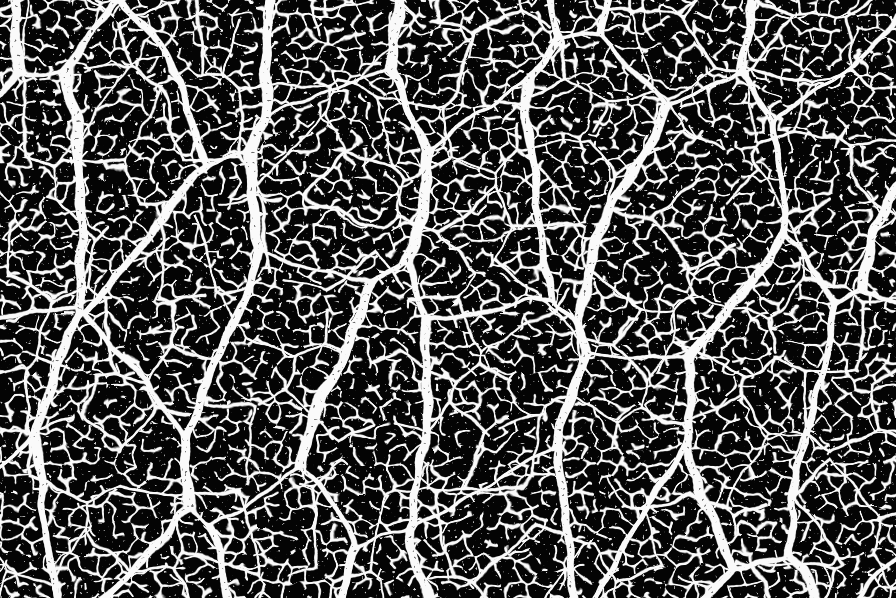
Reproduce this texture procedurally as a Shadertoy shader.

```glsl
// Leaf venation: a white vein network on black, in three orders of size.
// Each order is a warped Voronoi border; finer orders have edges that stop
// short as free endings. Specks of gradient noise roughen the tissue.

#define MAIN_CELL  vec2(0.205, 0.36)
#define SIDE_CELL  vec2(0.120, 0.115)
#define FINE_CELL  vec2(0.029, 0.025)
#define MAIN_WIDTH vec2(0.0034, 0.0078)  // half widths: crosswise, upright
#define SIDE_WIDTH vec2(0.0024, 0.0022)
#define FINE_WIDTH vec2(0.0020, 0.0019)
#define SIDE_OPEN  0.30                  // share of edges that end freely
#define FINE_OPEN  0.58
#define LEAN       0.14
#define SPECK_SIZE 0.0058
#define TISSUE     vec3(0.015)
#define VEIN       vec3(0.98)

vec2 hash2(vec2 p) {
    vec3 q = fract(p.xyx * vec3(0.1031, 0.1030, 0.0973));
    q += dot(q, q.yzx + 33.33);
    return fract((q.xx + q.yz) * q.zy);
}

float gradDot(vec2 cell, vec2 offset) {
    float angle = 6.2832 * hash2(cell).x;
    return dot(vec2(cos(angle), sin(angle)), offset);
}

// Gradient noise, about -0.7 to 0.7
float noise(vec2 p) {
    vec2 i = floor(p), f = p - i;
    vec2 u = f * f * f * (f * (f * 6.0 - 15.0) + 10.0);
    vec2 e = vec2(1.0, 0.0);
    return mix(mix(gradDot(i, f), gradDot(i + e, f - e), u.x),
               mix(gradDot(i + e.yx, f - e.yx), gradDot(i + e.xx, f - e.xx), u.x), u.y);
}

vec2 warp(vec2 p, float freq) {
    return vec2(noise(p * freq), noise(p * freq + 41.7));
}

float smoothMin(float a, float b, float k) {
    float h = max(k - abs(a - b), 0.0) / k;
    return min(a, b) - h * h * k * 0.25;
}

// Jittered seed of a cell, with every other row shifted
vec2 seed(vec2 id) {
    return id + vec2(0.5 * mod(id.y, 2.0), 0.0) + 0.1 + 0.8 * hash2(id);
}

// Signed distance to the veins between cells of the given size
float veins(vec2 p, vec2 size, vec2 width, float open) {
    vec2 q = p / size, base = floor(q), nearId = base, nearTo = vec2(9.0);

    for (int j = -2; j <= 2; j++)
    for (int i = -2; i <= 2; i++) {
        vec2 id = base + vec2(i, j), to = seed(id) - q;
        if (dot(to, to) < dot(nearTo, nearTo)) { nearTo = to; nearId = id; }
    }

    float dist = 1.0;
    for (int j = -2; j <= 2; j++)
    for (int i = -2; i <= 2; i++) {
        if (i == 0 && j == 0) continue;
        vec2 id = nearId + vec2(i, j), to = seed(id) - q;
        vec2 normal = normalize(to - nearTo), mid = 0.5 * (to + nearTo);
        vec2 along = vec2(-normal.y, normal.x);
        along *= along.x < 0.0 ? -1.0 : 1.0;
        vec2 rnd = hash2(id + nearId + 17.0);

        // Distance across the edge, then past its free end if it has one
        float across = dot(mid, normal) / length(normal / size);
        float past = 0.0;
        if (rnd.x < open) {
            float t = dot(-mid, along) * (rnd.y < 0.5 ? -1.0 : 1.0);
            past = max(t - mix(-0.4, 0.2, rnd.x / open), 0.0) * length(along * size);
        }
        float upright = smoothstep(0.3, 0.95, abs(normal.x));
        float halfWidth = mix(width.x, width.y, upright) * mix(0.8, 1.2, rnd.y);
        dist = smoothMin(dist, length(vec2(across, past)) - halfWidth, 0.003);
    }
    return dist;
}

void mainImage(out vec4 fragColor, in vec2 fragCoord) {
    float pixel = 1.0 / iResolution.y;
    vec2 p = fragCoord * pixel;

    // Bends from broad to small
    vec2 broad = 0.040 * warp(p, 4.0);
    vec2 medium = 0.010 * warp(p, 19.0);
    vec2 small = 0.008 * warp(p, 48.0);
    vec2 leaning = p - vec2(LEAN * p.y, 0.0);

    float mainVein = veins(leaning + broad + medium + 0.2 * small + 3.1, MAIN_CELL, MAIN_WIDTH, 0.0);
    float sideVein = veins(p + broad + medium + 0.4 * small + 7.3, SIDE_CELL, SIDE_WIDTH, SIDE_OPEN);
    float fineVein = veins(p + medium + small + 1.7, FINE_CELL, FINE_WIDTH, FINE_OPEN);

    // Ragged outlines
    float grain = noise(p / SPECK_SIZE);
    float dist = min(mainVein, min(sideVein, fineVein)) + 0.0008 * grain;
    float cover = 1.0 - smoothstep(-0.75 * pixel, 0.75 * pixel, dist);

    // Pale specks in the tissue, dark ones inside the thick veins
    float paleSpeck = smoothstep(0.36, 0.54, grain);
    float darkSpeck = smoothstep(0.30, 0.50, -grain) * smoothstep(0.0025, 0.0045, -mainVein);
    cover = max(cover, 0.8 * paleSpeck) * (1.0 - 0.6 * darkSpeck);

    fragColor = vec4(mix(TISSUE, VEIN, cover), 1.0);
}
```
